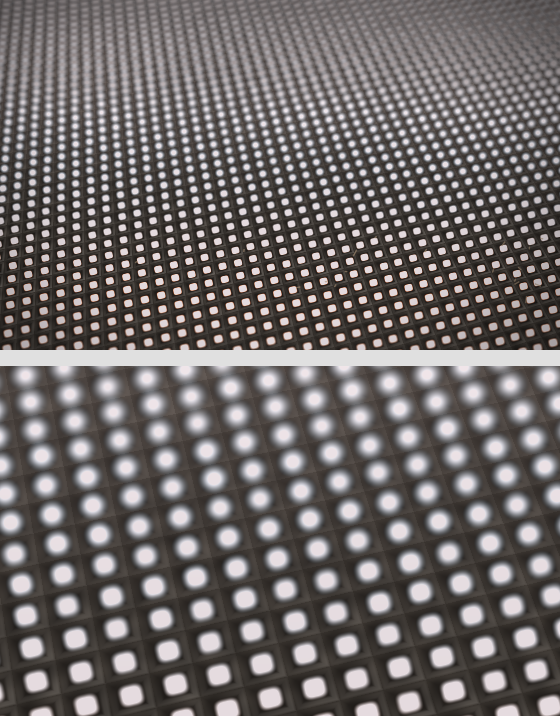
Top, the full canvas; bottom, a detail of the centre.
Give the GLSL for this texture, as a Shadertoy shader.

```glsl
const float HORIZON = 2.667;                    // height where the panel vanishes
const float DEPTH_RANGE = 2.275;                // distance below it with depth scale 1
const vec2 VANISH_X = vec2(0.1875, 10.44);      // vanishing points of columns, rows
const vec2 DENSITY = vec2(23.14, -7.0);         // columns and rows per unit
const vec2 ANCHOR = vec2(0.70, 0.3625);         // centre of one lamp
const float LAMP_SIZE = 0.0102;                 // half width at depth scale 1
const float LAMP_ASPECT = 0.88;
const float ROW_TILT = 0.23;
const float FOCUS_Y = 0.22;
const float BLUR = 0.0195;
const float MIN_BLUR = 0.0019;
const float GAIN = 1.17;
const float FRINGE = 0.055;
const float RIM_AT = 0.40;
const float RIM_WIDTH = 0.03;
const int DUST_COUNT = 18;

const vec3 LAMP = vec3(0.87, 0.835, 0.85);
const vec3 RECESS = vec3(0.135, 0.12, 0.108);
const vec3 SEAM = vec3(0.19, 0.172, 0.155);
const vec3 RIM = vec3(0.38, 0.36, 0.34);
const vec3 HAZE = vec3(0.135, 0.118, 0.118);
const vec3 DUST = vec3(0.62, 0.53, 0.43);

vec2 hash2(vec2 p) {
    vec3 q = fract(p.xyx * vec3(0.1031, 0.1030, 0.0973));
    q += dot(q, q.yzx + 33.33);
    return fract((q.xx + q.yz) * q.zy);
}

float gradientDot(vec2 cell, vec2 offset) {
    float angle = 6.2832 * hash2(cell + 40.0).x;
    return dot(vec2(cos(angle), sin(angle)), offset);
}

float gradientNoise(vec2 p) {
    vec2 i = floor(p), f = p - i;
    vec2 t = f * f * f * (f * (f * 6.0 - 15.0) + 10.0);
    vec2 e = vec2(0.0, 1.0);
    return mix(
        mix(gradientDot(i, f), gradientDot(i + e.yx, f - e.yx), t.x),
        mix(gradientDot(i + e, f - e), gradientDot(i + 1.0, f - 1.0), t.x), t.y);
}

float depthScale(float y) { return (HORIZON - y) / DEPTH_RANGE; }

vec2 toGrid(vec2 p) { return DENSITY * (p.x - VANISH_X) / depthScale(p.y); }

vec2 toCanvas(vec2 g) {
    vec2 k = DENSITY * g.yx * vec2(1.0, -1.0);
    float x = dot(k, VANISH_X) / (k.x + k.y);
    return vec2(x, HORIZON - DEPTH_RANGE * DENSITY.y * (x - VANISH_X.y) / g.y);
}

// Lamp profile spread over a disc of the blur radius, per colour channel
vec3 lampLight(vec2 offset, float size, float blur, vec3 fringe) {
    float c = cos(ROW_TILT), s = sin(ROW_TILT);
    vec2 q = vec2(c * offset.x + s * offset.y, c * offset.y - s * offset.x);
    float k = blur / size;
    float roundness = smoothstep(0.15, 0.7, k);
    q = abs(q) / (size * vec2(1.0, mix(LAMP_ASPECT, 0.94, roundness)));
    float power = mix(3.6, 2.0, roundness);
    float d = pow(pow(q.x, power) + pow(q.y, power), 1.0 / power);
    vec3 edge = 1.0 - smoothstep(vec3(abs(1.0 - k)), vec3(1.0 + k), d - fringe);
    return edge * min(1.0, 1.0 / (k * k));
}

// Recessed cups with thin raised rims
vec3 panel(vec2 g, float blur) {
    vec2 f = fract(g + 0.5) - 0.5;
    float box = max(abs(f.x), abs(f.y));
    float soft = 0.03 + blur * 22.0;
    float rim = 1.0 - smoothstep(RIM_WIDTH, RIM_WIDTH + soft, abs(box - RIM_AT));
    rim *= (0.6 + 0.9 * (f.x - f.y)) * RIM_WIDTH * 2.0 / (RIM_WIDTH + soft);
    vec3 base = mix(RECESS, SEAM, smoothstep(RIM_AT - soft, RIM_AT + soft, box));
    return mix(base, RIM, clamp(rim, 0.0, 1.0)) * (1.0 + 0.3 * gradientNoise(g * 1.7));
}

float dustCover(vec2 p, float pixel) {
    float cover = 0.0;
    for (int i = 0; i < DUST_COUNT; i++) {
        vec2 r = hash2(vec2(float(i) * 7.3, 3.1)), t = hash2(vec2(float(i), 19.7));
        vec2 stroke = mix(0.004, 0.018, t.x * t.x) * vec2(cos(6.28 * t.y), sin(6.28 * t.y));
        vec2 d = p - vec2(1.6 * sqrt(r.x), mix(0.12, 0.34, r.y));
        float along = clamp(dot(d, stroke) / dot(stroke, stroke), 0.0, 1.0);
        float dist = length(d - stroke * along);
        cover = max(cover, 1.0 - smoothstep(0.0004, 0.0008 + pixel, dist));
    }
    return cover;
}

void mainImage(out vec4 fragColor, in vec2 fragCoord) {
    float pixel = 1.0 / iResolution.y;
    vec2 p = fragCoord * pixel;
    vec2 origin = toGrid(ANCHOR), g = toGrid(p) - origin;
    float blur = max(length(vec2(BLUR * (p.y - FOCUS_Y), MIN_BLUR)), 0.6 * pixel);
    float size = LAMP_SIZE * depthScale(p.y);
    vec3 fringe = FRINGE * clamp((p.y - 0.36) * 5.0, -1.0, 1.0) * vec3(-0.8, 0.1, 0.6);

    // Sum the overlapping blurred lamps
    vec3 light = vec3(0.0);
    for (int j = -2; j <= 2; j++)
    for (int i = -2; i <= 2; i++) {
        vec2 id = floor(g + 0.5) + vec2(i, j);
        vec2 wear = hash2(id + 200.0);
        vec2 center = toCanvas(id + origin + (wear - 0.5) * 0.05);
        light += lampLight(p - center, size, blur, fringe) * mix(0.9, 1.04, wear.x);
    }
    light = min(light * GAIN, 1.0);

    vec3 color = mix(panel(g, blur), LAMP, light);
    color = mix(color, DUST, 0.6 * dustCover(p, pixel));

    // Soft glow toward the far side, dim corners
    float glow = smoothstep(0.35, 0.8, p.y) * (1.0 + 0.3 * gradientNoise(p * 2.5));
    color += HAZE * glow * (1.0 - 0.6 * light);
    vec2 v = (p - vec2(0.76, 0.54)) / vec2(1.0, 0.85);
    color *= 1.03 - 0.28 * smoothstep(0.2, 1.1, dot(v, v));
    color *= 1.0 - 0.16 * smoothstep(0.82, 1.02, p.y);
    fragColor = vec4(clamp(color, 0.0, 1.0), 1.0);
}
```
